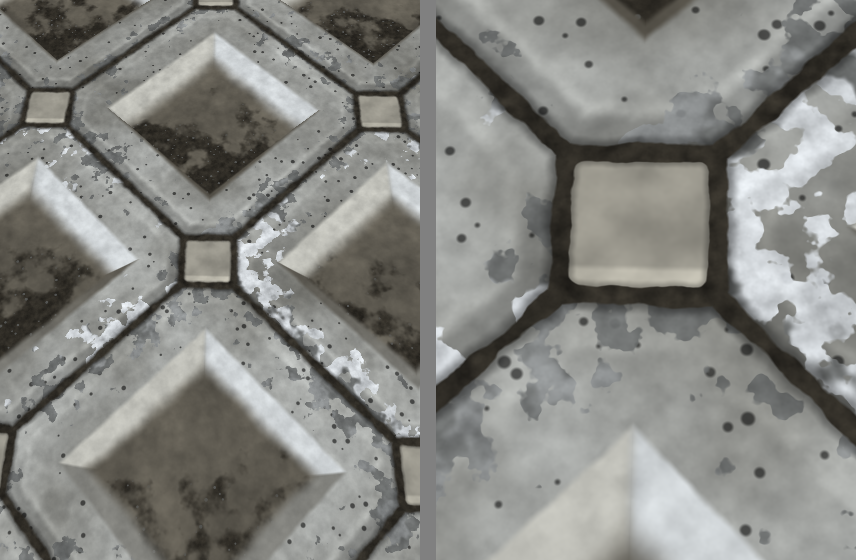
Left, the full canvas; right, a detail of the centre.
Give the GLSL for this pattern, as a Shadertoy shader.

```glsl
// Perspective of the paving: lattice axes and one lattice corner
const vec3 AXIS_U = vec3(0.351, 0.310, 0.143);
const vec3 AXIS_V = vec3(-0.333, 0.325, 0.164);
const vec3 CORNER = vec3(-0.004, 0.034, 1.0);

// Sizes in lattice cells
const float JOINT = 0.012;
const float CHAMFER = 0.152;
const float KEYSTONE = 0.120;
const float PIT = 0.316;
const float FLOOR = 0.235;
const float BEVEL = 0.050;

const vec3 RIM_DARK = vec3(0.45, 0.45, 0.43);
const vec3 RIM_LIGHT = vec3(0.67, 0.68, 0.67);
const vec3 WALL_LEFT = vec3(0.79, 0.79, 0.76);
const vec3 WALL_RIGHT = vec3(0.85, 0.87, 0.88);
const vec3 WALL_NEAR = vec3(0.53, 0.53, 0.51);
const vec3 FLOOR_COLOR = vec3(0.35, 0.335, 0.30);
const vec3 DIRT = vec3(0.15, 0.14, 0.12);
const vec3 CHIP_GRAY = vec3(0.39, 0.40, 0.40);
const vec3 CHIP_WHITE = vec3(0.84, 0.86, 0.88);
const vec3 STONE = vec3(0.59, 0.58, 0.54);

float hash(vec2 p) {
    vec3 q = fract(p.xyx * 0.1031);
    q += dot(q, q.yzx + 33.33);
    return fract((q.x + q.y) * q.z);
}

float noise(vec2 p) {
    vec2 i = floor(p), f = fract(p);
    f = f * f * (3.0 - 2.0 * f);
    return mix(mix(hash(i), hash(i + vec2(1, 0)), f.x),
               mix(hash(i + vec2(0, 1)), hash(i + 1.0), f.x), f.y);
}

float fbm(vec2 p) {
    float sum = 0.0, gain = 0.533;
    for (int i = 0; i < 4; i++) {
        sum += gain * noise(p);
        p = mat2(1.6, 1.2, -1.2, 1.6) * p + 17.3;
        gain *= 0.5;
    }
    return sum;
}

// Scattered round specks, one candidate per cell
float specks(vec2 p, float density) {
    vec2 i = floor(p);
    vec2 at = 0.3 + 0.4 * vec2(hash(i + 3.7), hash(i + 9.2));
    float radius = 0.08 + 0.18 * hash(i + 5.1);
    return step(1.0 - density, hash(i)) * smoothstep(radius + 0.08, radius - 0.08, length(p - i - at));
}

float cover(float d, float aa) { return smoothstep(aa, -aa, d); }

// Sunken pit: floor shifted by parallax, bright far walls, dim near walls
vec3 pitColor(vec2 c, vec2 uv, float viewY) {
    float shift = clamp(-0.045 - 0.10 * viewY, -0.074, 0.0);
    vec2 far = (c - FLOOR - shift) / (PIT - FLOOR - shift);
    vec2 near = (-c - FLOOR + shift) / (PIT - FLOOR + shift);
    float farH = max(far.x, far.y), nearH = max(near.x, near.y);
    float height = max(farH, nearH) + 0.25 * (fbm(uv * 9.0) - 0.5);
    float grain = fbm(uv * 30.0) - 0.5;

    vec3 wall = mix(WALL_LEFT, WALL_RIGHT, smoothstep(-0.12, 0.12, far.x - far.y));
    wall *= 1.0 - 0.10 * exp(-9.0 * abs(far.x - far.y));
    vec3 nearWall = mix(FLOOR_COLOR, WALL_NEAR, smoothstep(0.1, -0.25, viewY));
    wall = mix(wall, nearWall, smoothstep(-0.1, 0.1, nearH - farH));
    wall *= 0.96 + 0.22 * grain;

    vec3 ground = FLOOR_COLOR * (0.78 + 0.50 * fbm(uv * 6.0) + 0.3 * grain);
    float dirt = fbm(uv * 14.0) - 0.9 * (c.x + c.y) - 0.72;
    ground = mix(ground, DIRT * (0.7 + fbm(uv * 60.0)), smoothstep(-0.12, 0.15, dirt));
    ground = mix(ground, CHIP_GRAY, 0.7 * specks(uv * 48.0, 0.25) * smoothstep(-0.1, 0.1, dirt));
    return mix(ground, wall, smoothstep(-0.12, 0.48, height));
}

// Flat rim: mottling, bevelled outer edge, pores and flaked patches
vec3 rimColor(vec2 c, vec2 uv, float edge, float worn, float viewY) {
    float grain = fbm(uv * 38.0) - 0.5;
    float tone = 0.55 + 1.5 * (fbm(uv * 4.0) - 0.5) - 0.35 * viewY;
    vec3 col = mix(RIM_DARK, RIM_LIGHT, clamp(tone, 0.0, 1.0)) * (1.0 + 0.25 * grain);
    float facing = smoothstep(-0.15, 0.15, c.x + c.y);
    col *= 1.0 + mix(-0.13, 0.05, facing) * smoothstep(BEVEL, BEVEL * 0.6, edge);
    col *= 1.0 + 0.10 * exp(-pow((edge - BEVEL) / 0.012, 2.0));
    col *= 1.0 - 0.55 * specks(uv * 32.0, 0.13);

    float band = smoothstep(0.13, 0.0, edge);
    float chip = fbm(uv * 24.0) + 0.24 * band + 0.5 * (fbm(uv * 3.5 + 4.0) - 0.5) + 0.06 * worn - 0.79;
    float pale = smoothstep(0.48, 0.58, fbm(uv * 11.0 + 7.0) + 0.08 * worn - 0.06);
    vec3 flake = mix(CHIP_GRAY, CHIP_WHITE, pale * (0.3 + 0.7 * worn)) * (1.0 + 0.5 * grain);
    return mix(col, flake, 0.85 * smoothstep(0.0, 0.05, chip));
}

void mainImage(out vec4 fragColor, in vec2 fragCoord) {
    vec2 p = (fragCoord - 0.5 * iResolution.xy) / iResolution.y;
    vec3 ray = inverse(mat3(AXIS_U, AXIS_V, CORNER)) * vec3(p, 1.0);
    vec2 uv = ray.xy / ray.z;
    float aa = 0.8 * length(fwidth(uv));

    vec2 id = floor(uv), c = uv - id - 0.5;
    float worn = 1.0 - min(abs(id.x + id.y + 1.0), 1.0);
    float rough = 0.014 * (fbm(uv * 26.0) - 0.5);

    // Joints, then tiles with clipped corners
    vec3 col = DIRT * (0.65 + 1.1 * fbm(uv * 50.0));
    vec2 a = abs(c);
    float side = max(a.x, a.y);
    float tile = max(side - 0.5 + JOINT, (a.x + a.y - 1.0 + CHAMFER) * 0.707) + rough;
    vec3 rim = rimColor(c, uv, -tile, worn, p.y) * mix(0.65, 1.0, smoothstep(0.0, 0.016, -tile));
    col = mix(col, rim, cover(tile, aa));
    col = mix(col, pitColor(c, uv, p.y), cover(side - PIT + 0.5 * rough, aa + 0.004));

    // Keystones at the lattice corners, with a pale front edge
    vec2 n = uv - round(uv);
    vec2 k = vec2(n.x - n.y, n.x + n.y);
    vec2 q = abs(k) - KEYSTONE + 0.02;
    float stone = length(max(q, 0.0)) + min(max(q.x, q.y), 0.0) - 0.02 + rough;
    vec3 top = STONE * (0.85 + 0.3 * fbm(uv * 20.0));
    top *= 1.0 + 0.2 * smoothstep(-0.078, -0.092, k.y);
    top *= mix(0.75, 1.0, smoothstep(0.0, 0.014, -stone));
    col = mix(col, top, cover(stone, aa));

    fragColor = vec4(clamp(col, 0.0, 1.0), 1.0);
}
```
